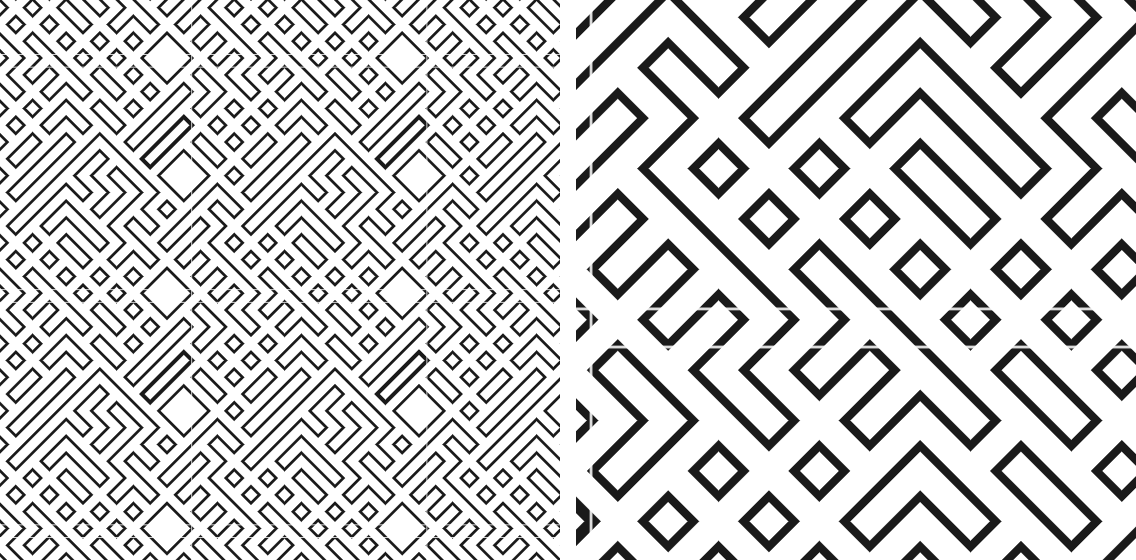
Left: the whole. Right: its middle third, enlarged.
Write a Shadertoy shader that draws this pattern.

```glsl
// Diagonal maze of outlined bars and chevrons on a repeating square tile.

const float REPEATS = 2.381; // tiles across the canvas
const float SPAN = 28.0;     // half-diagonals of a maze cell per tile

float hash(vec2 p) {
    p = fract(p * vec2(0.1031, 0.1137) + 0.37);
    p += dot(p, p.yx + 33.33);
    return fract((p.x + p.y) * p.x * 17.31);
}

// Moves diagonal-grid coordinates into the tile centred on the origin.
vec2 wrapTile(vec2 cell) {
    vec2 xy = vec2(cell.x - cell.y, cell.x + cell.y);
    xy = mod(xy + 0.5 * SPAN, SPAN) - 0.5 * SPAN;
    return 0.5 * vec2(xy.x + xy.y, xy.y - xy.x);
}

// Chebyshev distance to a rectangle of cells.
float block(vec2 p, vec2 center, vec2 reach) {
    vec2 d = abs(p - center) - reach;
    return max(d.x, d.y);
}

// Even cells are nodes; each may link to one neighbour, forming thin bars.
bool isFilled(vec2 cell) {
    vec2 c = wrapTile(cell);

    // One long bar and two broad blocks, each with a clear ring around it.
    float special = min(block(c, vec2(0.0), vec2(2.0, 0.0)),
                    min(block(c, vec2(-1.0, -3.0), vec2(1.0)),
                        block(c, vec2(5.0), vec2(1.0))));
    if (special < 1.5) return special < 0.5;

    vec2 odd = mod(c, 2.0);
    if (odd.x == odd.y) return odd.x < 0.5;
    float pick = hash(wrapTile(c - odd));
    return odd.x > 0.5 ? pick < 0.32 : pick > 0.68;
}

// Mitred distance to the nearest border between filled and empty cells.
float outlineDistance(vec2 p) {
    vec2 home = floor(p + 0.5);
    bool inside = isFilled(home);
    float d = 1.0;
    for (int j = -1; j <= 1; j++)
        for (int i = -1; i <= 1; i++) {
            vec2 cell = home + vec2(i, j);
            if (isFilled(cell) != inside)
                d = min(d, block(p, cell, vec2(0.5)));
        }
    return d;
}

// Coverage of a hairline that recurs once per tile.
float seam(float t, float position, float pixel) {
    float d = abs(fract(t - position + 0.5) - 0.5);
    return clamp(0.5 + (0.002 - d) / pixel, 0.0, 1.0);
}

void mainImage(out vec4 fragColor, in vec2 fragCoord) {
    vec2 tile = fragCoord / iResolution.y * REPEATS;
    float tilePixel = REPEATS / iResolution.y;

    // Rotate onto the diagonal grid, with the long bar at the origin.
    vec2 xy = (tile - vec2(0.710, 0.777)) * SPAN;
    vec2 p = 0.5 * vec2(xy.x + xy.y, xy.y - xy.x);
    float cellPixel = tilePixel * SPAN * 0.7071;

    // The long bar carries a heavier stroke.
    bool heavy = block(wrapTile(p), vec2(0.0), vec2(2.5, 0.5)) < 0.3;
    float halfWidth = heavy ? 0.165 : 0.115;
    float ink = clamp(0.5 + (halfWidth - outlineDistance(p)) / cellPixel, 0.0, 1.0);

    // Pale seams where neighbouring tiles join.
    float gap = max(seam(tile.x, 0.815, tilePixel),
                max(seam(tile.y, 0.0955, tilePixel),
                    seam(tile.y, 0.1495, tilePixel)));
    ink *= 1.0 - 0.85 * gap;

    fragColor = vec4(mix(vec3(1.0), vec3(0.10), ink), 1.0);
}
```
